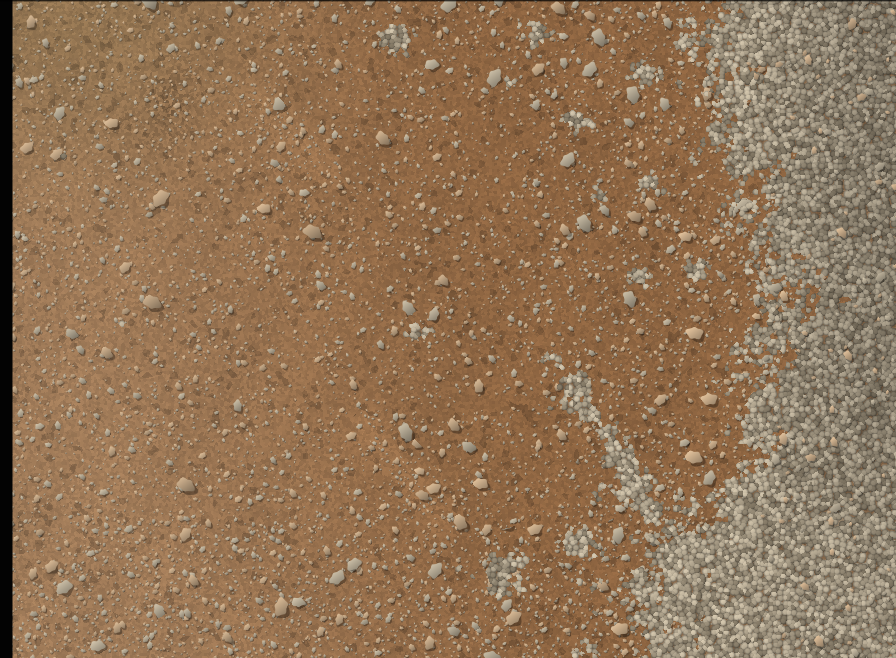
A Shadertoy shader for this texture:

```glsl
#define SAND_PALE vec3(0.625, 0.480, 0.345)
#define SAND_DEEP vec3(0.555, 0.395, 0.255)
#define SAND_OLIVE vec3(0.560, 0.450, 0.310)
#define STONE_DARK vec3(0.365, 0.330, 0.270)
#define STONE_LIGHT vec3(0.720, 0.675, 0.590)
#define PEBBLE_WARM vec3(0.770, 0.660, 0.530)
#define GRAVEL_CELL 0.0072
#define GRAIN_CELL 0.0042
#define GRAIN_CONTRAST 0.16
#define BORDER_WIDTH 0.0190
#define LIGHT_DIR vec2(-0.6, 0.8)

vec2 hash2(vec2 p) {
    vec3 q = fract(p.xyx * vec3(0.1031, 0.1030, 0.0973));
    q += dot(q, q.yzx + 33.33);
    return fract((q.xx + q.yz) * q.zy);
}

// Nearest feature point: distance, random id, position
vec4 cellular(vec2 p) {
    vec2 base = floor(p);
    vec4 nearest = vec4(9.0);
    for (int j = -1; j <= 1; j++)
    for (int i = -1; i <= 1; i++) {
        vec2 id = base + vec2(i, j);
        vec2 h = hash2(id);
        vec2 center = id + h;
        float d = length(p - center);
        if (d < nearest.x) nearest = vec4(d, hash2(id + 71.3).x, center);
    }
    return nearest;
}

float segmentDistance(vec2 p, vec2 a, vec2 b) {
    vec2 ab = b - a;
    return length(p - a - ab * clamp(dot(p - a, ab) / dot(ab, ab), 0.0, 1.0));
}

float bump(vec2 p, vec2 center, vec2 radius) {
    vec2 d = (p - center) / radius;
    return exp(-dot(d, d));
}

float clumps(vec2 p) {
    return 1.0 - 0.45 * cellular(p * 13.0 + 4.0).x
               - 0.33 * cellular(p * 31.0 + 19.0).x
               - 0.22 * cellular(p * 67.0 + 47.0).x;
}

// Share of the ground covered by gravel
float gravelCover(vec2 p) {
    float edge = mix(0.95, 1.115, smoothstep(0.12, 0.42, p.y));
    edge += 0.055 * exp(-pow((p.y - 0.56) / 0.10, 2.0));
    edge -= 0.055 * smoothstep(0.68, 0.98, p.y);
    float spread = mix(0.17, 0.09, smoothstep(0.15, 0.7, p.y));
    float rough = clumps(p) - 0.55;
    float field = (p.x - edge) / spread + rough * 2.8;
    field -= 1.0 * bump(p, vec2(1.08, 0.31), vec2(0.055, 0.075));
    float tail = segmentDistance(p, vec2(0.875, 0.425), vec2(0.975, 0.24));
    field = max(field, 0.75 - tail / 0.033 + rough * 3.0);

    // Loose patches lying on the sand
    vec3 patches[13] = vec3[13](
        vec3(0.599, 0.938, 0.028), vec3(0.821, 0.947, 0.026), vec3(0.768, 0.876, 0.018),
        vec3(0.871, 0.810, 0.021), vec3(0.640, 0.493, 0.018), vec3(0.766, 0.128, 0.036),
        vec3(0.848, 0.454, 0.020), vec3(0.913, 0.706, 0.015), vec3(0.966, 0.583, 0.020),
        vec3(0.993, 0.725, 0.021), vec3(0.975, 0.893, 0.026), vec3(0.887, 0.175, 0.029),
        vec3(1.064, 0.592, 0.020));
    for (int i = 0; i < 13; i++) {
        float d = length((p - patches[i].xy) * vec2(0.85, 1.1)) / patches[i].z;
        field = max(field, 0.85 - d + rough * 1.8);
    }
    return smoothstep(-0.25, 0.65, field);
}

// One scatter of shaded stones, each kept inside its grid cell
void addPebbles(inout vec3 color, vec2 p, float size, float amount, float seed) {
    float c = cos(seed), s = sin(seed);
    mat2 turn = mat2(c, s, -s, c);
    vec2 q = turn * p / size + seed * 13.0;
    vec2 id = floor(q);
    vec2 place = hash2(id), kind = hash2(id + 57.0);
    float radius = mix(0.12, 0.34, kind.x * kind.x * kind.x);
    vec2 d = q - id - mix(vec2(radius), vec2(1.0 - radius), place);
    float angle = atan(d.y, d.x);
    float wobble = 1.0 + 0.20 * sin(2.0 * angle + place.x * 6.28) + 0.10 * sin(5.0 * angle + place.y * 6.28);
    float blur = 0.7 / (iResolution.y * size);
    float present = step(kind.y, amount);
    vec2 light = turn * LIGHT_DIR;
    float shade = length(d + light * radius * 0.6) * wobble;
    color *= 1.0 - 0.33 * present * (1.0 - smoothstep(radius - blur, radius + blur, shade));
    float body = 1.0 - smoothstep(radius - blur, radius + blur, length(d) * wobble);
    vec3 stone = mix(PEBBLE_WARM, STONE_LIGHT, step(0.45, place.y));
    stone *= 0.93 + 0.16 * dot(d, light) / radius + 0.12 * (place.x - 0.5);
    color = mix(color, stone, body * present);
}

void mainImage(out vec4 fragColor, in vec2 fragCoord) {
    vec2 p = fragCoord / iResolution.y;
    float px = 1.0 / iResolution.y;

    // Sand with soft undulations and fine grains
    vec3 color = mix(SAND_PALE, SAND_DEEP, smoothstep(0.05, 0.85, p.x + 0.12 * (p.y - 0.5)));
    color = mix(color, SAND_OLIVE, 0.8 * bump(p, vec2(0.08, 1.0), vec2(0.30, 0.24)));
    float wave = sin(p.x * 19.0 + p.y * 11.0 + 2.0 * sin(p.y * 7.0)) + sin(p.x * 37.0 - p.y * 23.0 + 1.7);
    color *= 1.0 + 0.012 * wave;
    float ridge = segmentDistance(p, vec2(0.40, 0.85), vec2(0.50, 0.74));
    ridge = min(ridge, segmentDistance(p, vec2(0.56, 0.35), vec2(0.67, 0.21)));
    float ridgeGlow = exp(-pow(ridge / 0.025, 2.0));
    color += ridgeGlow * vec3(0.045, 0.035, 0.025);
    float grain = cellular(p / GRAIN_CELL).y;
    float coarse = bump(p, vec2(0.257, 0.845), vec2(0.035, 0.06));
    color *= 1.0 + (grain - 0.5) * GRAIN_CONTRAST * (1.0 + 1.3 * coarse) - 0.08 * coarse;
    float speck = cellular(p / 0.009 + 31.0).y;
    color *= 1.0 - 0.15 * step(0.92, speck);

    // Scattered pebbles, denser toward the bottom
    float low = 1.0 - smoothstep(0.0, 0.35, p.y);
    float amount = 0.30 + 0.20 * low + 0.25 * ridgeGlow + 0.10 * smoothstep(0.75, 1.0, p.x);
    addPebbles(color, p, 0.0085, amount * 1.1, 0.7);
    addPebbles(color, p, 0.0150, amount, 1.9);
    addPebbles(color, p, 0.0330, amount * 0.75, 2.6);

    // Gravel: every cell is one stone, present according to the cover
    vec4 stone = cellular(p / GRAVEL_CELL);
    vec2 center = stone.zw * GRAVEL_CELL;
    float present = step(hash2(floor(stone.zw * 8.0)).x, gravelCover(center));
    vec3 gravel = mix(STONE_DARK, STONE_LIGHT, 0.22 + 0.78 * stone.y);
    gravel *= 1.06 - 0.32 * smoothstep(0.3, 0.8, stone.x) + 0.12 * dot(p - center, LIGHT_DIR) / GRAVEL_CELL;
    float far = smoothstep(1.08, 1.36, p.x);
    gravel *= mix(1.08, mix(1.02, 0.89, smoothstep(0.05, 0.45, p.y)), far);
    color = mix(color, gravel, present * (1.0 - 0.6 * smoothstep(0.65, 0.9, stone.x)));
    addPebbles(color, p, 0.021, 0.35 * smoothstep(1.08, 1.25, p.x), 4.2);

    // Dark border on the left and a thin line along the top
    color = mix(vec3(0.01), color, smoothstep(-px, px, p.x - BORDER_WIDTH));
    color *= mix(0.25, 1.0, smoothstep(-px, px, 0.998 - p.y));
    fragColor = vec4(clamp(color, 0.0, 1.0), 1.0);
}
```
